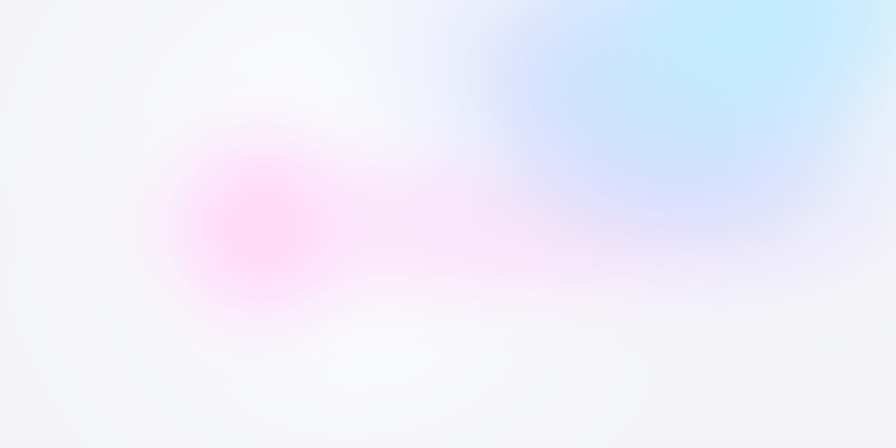
Give the GLSL for this background, as a Shadertoy shader.

```glsl
const vec3 PAPER    = vec3(0.960, 0.961, 0.972);
const vec3 WHITE    = vec3(0.982, 0.987, 0.996);
const vec3 BLUSH    = vec3(0.980, 0.890, 0.972);
const vec3 PINK     = vec3(1.000, 0.850, 0.972);
const vec3 LAVENDER = vec3(0.825, 0.855, 0.992);
const vec3 CYAN     = vec3(0.760, 0.920, 0.995);

// Falloff exponent: 1 is a Gaussian, higher gives a flatter core
const float FALLOFF = 1.3;

// Soft tilted ellipse: 1 at its centre, fading to 0 outside
float glow(vec2 p, vec2 centre, vec2 radii, float tilt) {
    float c = cos(tilt), s = sin(tilt);
    vec2 d = p - centre;
    vec2 q = vec2(c * d.x + s * d.y, c * d.y - s * d.x) / radii;
    return exp(-pow(dot(q, q), FALLOFF));
}

void mainImage(out vec4 fragColor, in vec2 fragCoord) {
    // Canvas spans 0..2 by 0..1
    vec2 p = fragCoord / iResolution.xy * vec2(2.0, 1.0);
    vec3 color = PAPER;

    // Pale halo
    color = mix(color, WHITE, 0.85 * glow(p, vec2(0.78, 0.55), vec2(0.56, 0.56), 0.0));

    // Pink band and its bright core
    color = mix(color, BLUSH, 0.85 * glow(p, vec2(1.12, 0.50), vec2(0.62, 0.17), 0.0));
    color = mix(color, PINK, 0.92 * glow(p, vec2(0.58, 0.49), vec2(0.19, 0.20), 0.0));

    // Lavender cloud under the cyan corner
    color = mix(color, LAVENDER, 0.92 * glow(p, vec2(1.45, 0.75), vec2(0.45, 0.28), -0.35));
    color = mix(color, CYAN, 0.95 * glow(p, vec2(1.68, 0.95), vec2(0.42, 0.29), 0.35));

    fragColor = vec4(color, 1.0);
}
```
